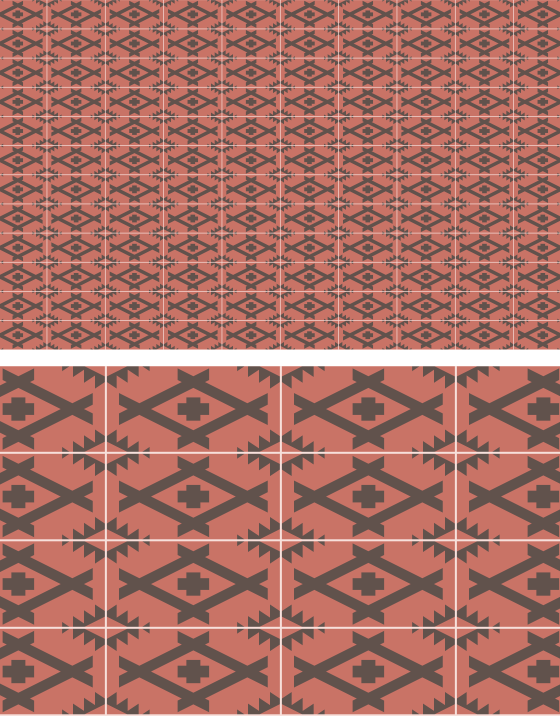
Top, the full canvas; bottom, a detail of the centre.
Write a Shadertoy shader that draws this pattern.

```glsl
// Lengths are in tile heights; each tile is two units wide.
const float ROWS = 12.0;
const vec2 TILE = vec2(2.0, 1.0);
const vec2 GRID_ORIGIN = vec2(1.61, 0.008);
const float LINE_HALF_WIDTH = 0.0115;

const float SLOPE = 0.5;               // rise of every diagonal
const float BAND_INNER = 0.242;        // height of the diamond opening
const float BAND_OUTER = 0.375;
const float TAIL_REACH = 0.85;         // side ends of the crossed bands
const float EAR_REACH = 0.18;          // top and bottom ends
const vec2 CROSS_WIDE = vec2(0.18, 0.067);
const vec2 CROSS_TALL = vec2(0.08, 0.133);

const float TOOTH_WIDTH = 0.125;
const float TOOTH_RISE = 0.083;
const float TOOTH_DROP = 0.0667;
const float TOOTH_TOP = 0.267;
const float TEETH = 4.0;
const float CORNER_OPENING = 0.133;

const vec3 CLAY = vec3(0.79, 0.45, 0.40);
const vec3 UMBER = vec3(0.38, 0.32, 0.30);
const vec3 GROUT = vec3(0.97, 0.88, 0.86);
const int SAMPLES = 3;

float coverage(float d, float px) {
    return clamp(0.5 - d / px, 0.0, 1.0);
}

float box(vec2 p, vec2 halfSize) {
    vec2 d = abs(p) - halfSize;
    return max(d.x, d.y);
}

float band(float s) {
    float d = max(BAND_INNER - s, s - BAND_OUTER);
    return d / length(vec2(SLOPE, 1.0));
}

// Diamond of four bands whose ends cross and run on past the corners
float crossedDiamond(vec2 p) {
    vec2 a = abs(p);
    float rising = SLOPE * a.x + a.y;
    float falling = SLOPE * a.x - a.y;
    float tails = max(band(falling), a.x - TAIL_REACH);
    float ears = max(band(-falling), a.x - EAR_REACH);
    float sides = max(band(rising), a.x - TAIL_REACH);
    return min(sides, min(tails, ears));
}

float plusSign(vec2 p) {
    return min(box(p, CROSS_WIDE), box(p, CROSS_TALL));
}

// Stepped sawtooth medallion with a plain diamond at its heart
float toothedMedallion(vec2 p) {
    vec2 a = abs(p);
    float t = a.x / TOOTH_WIDTH;
    float edge = TOOTH_TOP - TOOTH_DROP * floor(t) - TOOTH_RISE * (1.0 - fract(t));
    float opening = CORNER_OPENING - SLOPE * a.x - a.y;
    return max(max(a.y - edge, a.x - TEETH * TOOTH_WIDTH), opening);
}

vec3 tileColor(vec2 p, float px) {
    vec2 fromCorner = p - TILE * round(p / TILE);
    vec2 fromCentre = mod(p, TILE) - 0.5 * TILE;

    float motif = min(crossedDiamond(fromCentre), plusSign(fromCentre));
    motif = min(motif, toothedMedallion(fromCorner));
    vec3 color = mix(CLAY, UMBER, coverage(motif, px));

    vec2 seam = abs(fromCorner);
    float grid = min(seam.x, seam.y) - LINE_HALF_WIDTH;
    return mix(color, GROUT, coverage(grid, px));
}

void mainImage(out vec4 fragColor, in vec2 fragCoord) {
    float scale = ROWS / iResolution.y;
    float samplePx = scale / float(SAMPLES);
    vec3 sum = vec3(0.0);

    // Average a small grid of samples inside each pixel
    for (int j = 0; j < SAMPLES; j++) {
        for (int i = 0; i < SAMPLES; i++) {
            vec2 offset = (vec2(i, j) + 0.5) / float(SAMPLES) - 0.5;
            vec2 p = (fragCoord + offset) * scale - GRID_ORIGIN;
            sum += tileColor(p, samplePx);
        }
    }
    fragColor = vec4(sum / float(SAMPLES * SAMPLES), 1.0);
}
```
